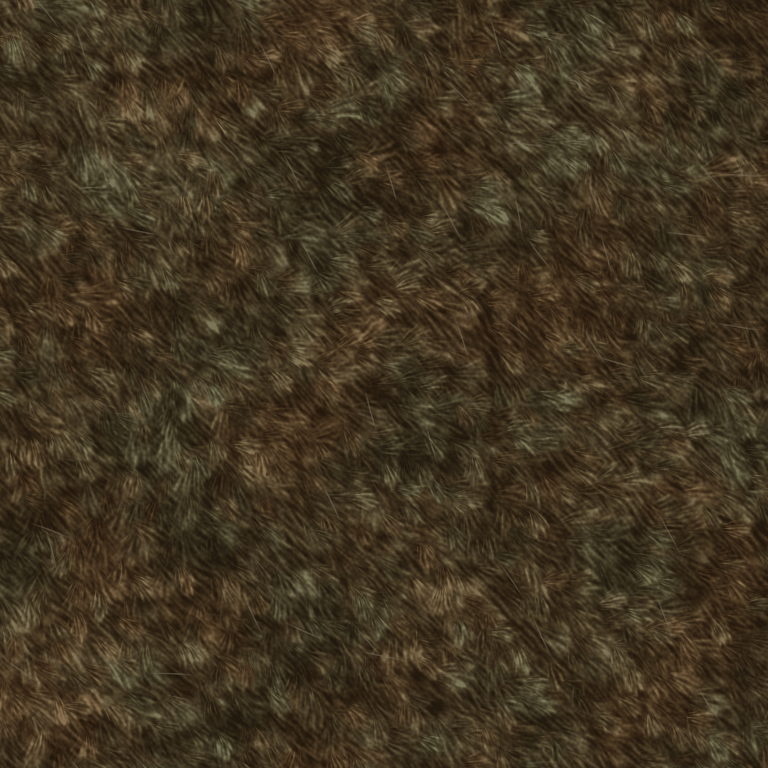
Give the GLSL for this texture, as a WebGL 1 fragment shader.

```glsl
precision highp float;
uniform vec2 u_resolution;

vec2 hash2(vec2 p) {
  vec3 h = fract(p.xyx * vec3(0.1031, 0.1030, 0.0973));
  h += dot(h, h.yzx + 33.33);
  return fract((h.xx + h.yz) * h.zy);
}

float gradientDot(vec2 corner, vec2 offset) {
  float angle = 6.2832 * hash2(corner).x;
  return dot(vec2(cos(angle), sin(angle)), offset);
}

float gradientNoise(vec2 p) {
  vec2 i = floor(p), f = fract(p);
  vec2 u = f * f * f * (f * (f * 6.0 - 15.0) + 10.0);
  vec2 e = vec2(1.0, 0.0);
  float low = mix(gradientDot(i, f), gradientDot(i + e, f - e), u.x);
  float high = mix(gradientDot(i + e.yx, f - e.yx), gradientDot(i + 1.0, f - 1.0), u.x);
  return mix(low, high, u.y);
}

// Direction in which the grass lies, steeper towards the lower left
float grassAngle(vec2 p) {
  float steep = smoothstep(0.9, 0.1, length(p * vec2(1.3, 1.0)));
  return -0.65 - 0.7 * steep + 1.3 * gradientNoise(p * 3.0 + 7.0);
}

// Lays overlapping fans of fibres over a layer; x is tone, y is hue
vec2 addTufts(vec2 layer, vec2 p, float density, float cover, float seed) {
  vec2 g = p * density;
  vec2 cell = floor(g);
  for (int j = 1; j >= -1; j--) {
    for (int i = -1; i <= 1; i++) {
      vec2 id = cell + vec2(float(i), float(j));
      vec2 place = hash2(id + seed);
      vec2 kind = hash2(id + seed + 57.0);
      vec2 d = g - id - place;
      if (kind.y > cover || dot(d, d) > 1.0) continue;
      float angle = grassAngle((id + place) / density) + 1.5 * (hash2(id + seed + 91.0).x - 0.5);
      vec2 along = vec2(cos(angle), sin(angle));
      vec2 q = vec2(dot(d, along), dot(d, vec2(-along.y, along.x)));
      q.y += 0.25 * (kind.x - 0.5) * q.x * q.x;
      vec2 fromRoot = q + vec2(1.15, 0.0);
      float r = length(fromRoot);
      float fan = atan(fromRoot.y, fromRoot.x);
      float fibre = gradientNoise(vec2(fan * 10.0, r * 2.0) + place * 90.0);
      float mask = smoothstep(0.7, 0.25, length(q * vec2(0.9, 1.3)) - 0.25 * fibre);
      float tone = 1.9 * (kind.x - 0.5) + 2.8 * fibre + 0.9 * q.x;
      layer = mix(layer, vec2(tone, place.y - 0.5), mask);
    }
  }
  return layer;
}

// Coverage of a few thin pale stalks
float stalks(vec2 p) {
  vec2 g = p * 13.0;
  float cover = 0.0;
  for (int j = -1; j <= 1; j++) {
    for (int i = -1; i <= 1; i++) {
      vec2 id = floor(g) + vec2(float(i), float(j));
      vec2 place = hash2(id + 211.0);
      vec2 kind = hash2(id + 307.0);
      vec2 d = g - id - place;
      float angle = -0.7 + 1.4 * (kind.x - 0.5);
      vec2 along = vec2(cos(angle), sin(angle));
      float s = dot(d, along);
      float across = dot(d, vec2(-along.y, along.x)) + 0.25 * (place.x - 0.5) * s * s;
      float line = smoothstep(0.022, 0.004, abs(across)) * smoothstep(0.45, 0.1, abs(s));
      cover = max(cover, line * step(kind.y, 0.22));
    }
  }
  return cover;
}

void main() {
  vec2 p = gl_FragCoord.xy / u_resolution.y;

  // Dark undergrowth of long streaks
  vec2 bent = p + 0.012 * vec2(gradientNoise(p * 11.0), gradientNoise(p * 11.0 + 40.0));
  vec2 lain = vec2(bent.x - bent.y, bent.x + bent.y) * 0.707;
  float streak = gradientNoise(lain * vec2(45.0, 190.0));
  vec2 grass = vec2(-0.7 + 2.2 * streak, 0.0);

  // Broad tufts, then smaller ones on top
  grass = addTufts(grass, p, 23.0, 1.0, 11.0);
  grass = addTufts(grass, p, 33.0, 0.62, 133.0);

  // Patches, gaps and grain
  float patches = gradientNoise(p * 4.5 + 20.0);
  float gaps = gradientNoise(bent * 24.0 + 60.0);
  float grain = gradientNoise(p * 210.0);
  float tone = grass.x + 0.9 * patches + 1.5 * gaps + 0.9 * streak + 0.8 * grain;
  tone = clamp(tone, -2.3, 2.4);

  // Brown to olive, with richer brown in the shadows
  vec3 color = vec3(0.255, 0.205, 0.13) * exp(tone * vec3(0.28, 0.33, 0.40));
  float hue = 0.5 + 0.8 * grass.y + 1.2 * gradientNoise(p * 6.0 + 90.0);
  color *= mix(vec3(1.06, 0.97, 0.92), vec3(0.94, 1.03, 1.04), clamp(hue, 0.0, 1.0));
  color = mix(color, vec3(0.47, 0.43, 0.35), 0.5 * stalks(p));
  gl_FragColor = vec4(color, 1.0);
}
```
